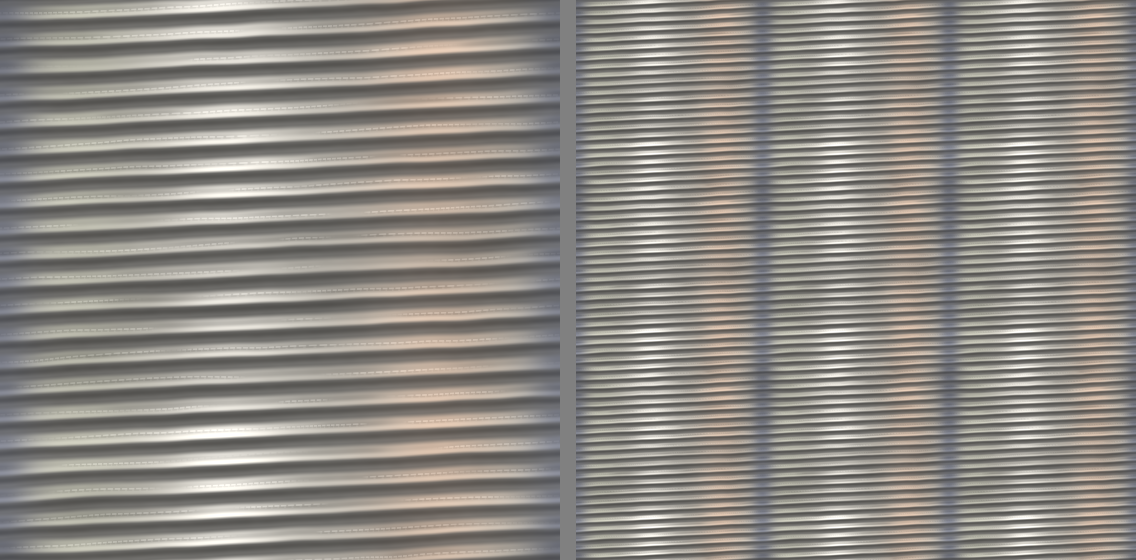
Left: one tile. Right: repeated 3 by 3.
Write a WebGL 1 fragment shader that draws this texture.

```glsl
precision highp float;

uniform vec2 u_resolution;

const float RIBS = 21.0;
const float DASHES = 84.0;

const vec3 SHADOW = vec3(0.385, 0.380, 0.368);
const vec3 METAL = vec3(0.645, 0.632, 0.602);
const vec3 COOL_EDGE = vec3(0.45, 0.46, 0.50);

float hash(vec2 cell) {
  vec3 p = fract(vec3(cell.xyx) * 0.1031);
  p += dot(p, p.yzx + 33.33);
  return fract((p.x + p.y) * p.z);
}

// Value noise that wraps after a whole number of cells.
float wrapNoise(vec2 p, vec2 period) {
  vec2 cell = floor(p);
  vec2 f = fract(p);
  f = f * f * (3.0 - 2.0 * f);
  vec2 a = mod(cell, period);
  vec2 b = mod(cell + 1.0, period);
  return mix(mix(hash(a), hash(vec2(b.x, a.y)), f.x),
             mix(hash(vec2(a.x, b.y)), hash(b), f.x), f.y);
}

float tileNoise(vec2 uv, vec2 cells) {
  return wrapNoise(uv * cells, cells);
}

// Soft vertical glow, repeating across the canvas.
float glow(float x, float center, float width) {
  float d = (fract(x - center + 0.5) - 0.5) / width;
  return exp(-d * d);
}

float band(float t, float low, float high, float soft) {
  return smoothstep(low - soft, low + soft, t)
       * (1.0 - smoothstep(high - soft, high + soft, t));
}

// Noise that follows one rib; the rib climbs by one row per canvas width.
float ribNoise(float x, float rib, float cells, float shift) {
  return wrapNoise(vec2(x * cells, rib + 0.5 + x + shift), vec2(cells, RIBS));
}

float dashedLine(float t, float x, float height, float phase, float pixel) {
  float halfWidth = 0.012;
  float line = 1.0 - smoothstep(halfWidth, halfWidth + pixel, abs(t - height));
  float wave = abs(fract(x * DASHES + phase) - 0.5);
  return line * (1.0 - smoothstep(0.28, 0.46, wave));
}

vec3 litMetal(float x, float shine) {
  vec3 color = METAL;
  color += glow(x, 0.13, 0.11) * vec3(0.035, 0.045, 0.025);
  color += glow(x, 0.40, 0.12) * (0.05 + 0.23 * shine);
  color += glow(x, 0.78, 0.12) * vec3(0.10, 0.035, 0.0) * (0.6 + 0.6 * shine);
  return mix(color, COOL_EDGE, glow(x, 0.0, 0.055));
}

// Darkest in the middle of the groove, equal at both of its borders.
vec3 shadowMetal(float x, float t) {
  vec3 color = SHADOW + mix(0.045, -0.045, band(t, 0.12, 0.33, 0.10));
  color += glow(x, 0.78, 0.12) * vec3(0.035, 0.015, 0.005);
  return color + glow(x, 0.0, 0.06) * vec3(-0.015, -0.005, 0.025);
}

void main() {
  vec2 uv = gl_FragCoord.xy / u_resolution;
  float pixel = RIBS / u_resolution.y;

  // Tilted ribs with a slight wobble
  float wobble = tileNoise(uv, vec2(6.0, 9.0)) + 0.4 * tileNoise(uv, vec2(17.0, 21.0));
  float v = uv.y * RIBS - uv.x + 0.20 + 0.09 * (wobble - 0.7);
  float rib = floor(v);
  float t = v - rib;

  // Variation along and between ribs
  float shine = tileNoise(uv, vec2(5.0, 9.0));
  float streak = ribNoise(uv.x, rib, 8.0, 0.0);
  float wear = ribNoise(uv.x, rib, 13.0, 7.0);
  float drift = ribNoise(uv.x, rib, 4.0, 13.0);

  // Lit face: firm lower lip, long fade at the top
  float soft = max(0.07, pixel);
  float face = smoothstep(0.40 - soft, 0.40 + soft, t)
             * (1.0 - smoothstep(0.76, 1.0, t));
  float lip = band(t, 0.43, 0.60, 0.09);
  float dull = band(t, 0.58, 0.80, 0.08) * smoothstep(0.35, 0.75, streak);

  vec3 lit = litMetal(uv.x, shine);
  lit *= 1.0 + lip * (0.06 + 0.12 * drift) - 0.10 * dull + 0.09 * (shine - 0.5);
  vec3 color = mix(shadowMetal(uv.x, t), lit, face);

  // Broken faint scratches with a thin dark underside
  float height = 0.56 + 0.20 * drift;
  float phase = 5.0 * streak;
  float worn = smoothstep(0.25, 0.60, wear) * (1.0 - 0.7 * glow(uv.x, 0.0, 0.05));
  float scratch = dashedLine(t, uv.x, height, phase, pixel);
  float underside = dashedLine(t, uv.x, height - 0.06, phase + 0.3, pixel);
  color += worn * (0.085 * scratch - 0.03 * underside);

  // Smudges and fine brushed grain
  color *= 0.95 + 0.10 * tileNoise(uv, vec2(7.0, 11.0));
  color += 0.012 * (tileNoise(uv, vec2(48.0, 150.0)) - 0.5);

  gl_FragColor = vec4(clamp(color, 0.0, 1.0), 1.0);
}
```
